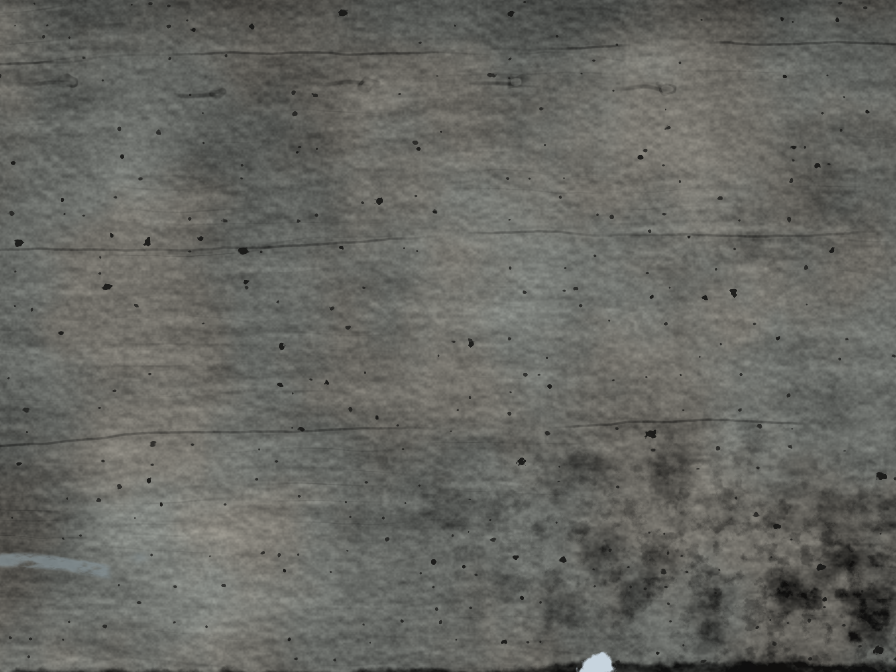
Reproduce this texture procedurally as a Shadertoy shader.

```glsl
// Weathered board-marked concrete: cloudy stains, horizontal wood-grain streaks,
// gritty relief, small pits, knots, seams, and grime towards the lower right.
// Layers of value noise build one grey tone, which is then tinted and chipped.

const float BASE_TONE = 0.402;
const float STAIN_GAIN = 0.25;
const float DRIP_GAIN = 0.11;
const float STREAK_GAIN = 0.17;
const float GRIT_GAIN = 0.11;
const float RELIEF_GAIN = 0.075;
const float GRIME_GAIN = 0.17;
const vec3 COOL_TINT = vec3(0.985, 1.012, 0.975);
const vec3 WARM_TINT = vec3(1.025, 1.005, 0.945);
const vec3 PAINT_COLOR = vec3(0.52, 0.57, 0.59);
const vec3 CHIP_COLOR = vec3(0.78, 0.83, 0.87);
const vec3 PIT_COLOR = vec3(0.085, 0.085, 0.08);

float hash(vec2 p) {
    vec3 q = fract(p.xyx * 0.1031);
    q += dot(q, q.yzx + 33.33);
    return fract((q.x + q.y) * q.z);
}

float noise(vec2 p) {
    vec2 i = floor(p), f = fract(p);
    f = f * f * (3.0 - 2.0 * f);
    return mix(mix(hash(i), hash(i + vec2(1, 0)), f.x),
               mix(hash(i + vec2(0, 1)), hash(i + vec2(1, 1)), f.x), f.y);
}

// Fractal noise in 0..1, averaging one half
float fbm(vec2 p) {
    float sum = 0.0, gain = 0.5;
    for (int i = 0; i < 5; i++) {
        sum += gain * noise(p);
        p = p * 2.03 + vec2(17.3, 9.1);
        gain *= 0.5;
    }
    return sum / 0.96875;
}

float lobe(vec2 p, vec2 center, vec2 size) {
    vec2 d = (p - center) / size;
    return exp(-dot(d, d));
}

// Irregular round holes, at most one in each cell
float pits(vec2 p, float cells, float density, float radius, float px) {
    vec2 id = floor(p * cells);
    vec2 center = 0.25 + 0.5 * vec2(hash(id + 3.7), hash(id + 81.2));
    vec2 d = (fract(p * cells) - center) / cells;
    d.x *= mix(0.65, 1.2, hash(id + 40.0));
    float size = radius * mix(0.4, 1.0, pow(hash(id + 12.9), 3.0));
    float edge = length(d) + size * 0.9 * (noise(p * 280.0) - 0.5);
    float present = step(hash(id + 55.5), density);
    return present * (1.0 - smoothstep(size - px * 0.6, size + px * 0.6, edge));
}

// Row of dark knots with frayed tails running to the left
float knots(vec2 p) {
    float dark = 0.0;
    for (int i = 0; i < 5; i++) {
        float k = float(i);
        vec2 d = p - vec2(0.1 + 0.223 * k, 0.845 + 0.035 * hash(vec2(k, 6.0)));
        float r = length(d * vec2(0.8, 1.2)) + 0.01 * (noise(p * 90.0) - 0.5);
        float ring = 1.0 - smoothstep(0.001, 0.005, abs(r - 0.009));
        float tail = smoothstep(-0.09, -0.03, d.x) * (1.0 - smoothstep(-0.01, 0.01, d.x));
        float wave = d.y + 0.012 * (noise(p * vec2(25, 8)) - 0.5);
        tail *= 1.0 - smoothstep(0.001, 0.005, abs(wave));
        dark += (ring * noise(p * 75.0 + k) + 0.6 * tail) * mix(0.4, 1.0, hash(vec2(k, 2.0)));
    }
    return min(dark, 1.0);
}

void mainImage(out vec4 fragColor, in vec2 fragCoord) {
    vec2 p = fragCoord / iResolution.y;
    float px = 1.0 / iResolution.y;
    float width = iResolution.x * px;
    vec2 grain = p + vec2(0.0, 0.05 * fbm(p * vec2(2.5, 3.0)));

    // Broad light and soft stains
    float tone = BASE_TONE + STAIN_GAIN * (fbm(p * vec2(4.0, 4.5) + 4.0) - 0.5);
    tone += DRIP_GAIN * (fbm(p * vec2(9.0, 2.0) + 31.0) - 0.5);
    tone += 0.055 * lobe(p, vec2(0.33, 0.12), vec2(0.25, 0.2));
    tone += 0.045 * lobe(p, vec2(0.88, 0.66), vec2(0.35, 0.22));
    vec2 rim = (p - vec2(0.5 * width, 0.5)) / vec2(0.5 * width, 0.5);
    tone -= 0.065 * smoothstep(0.6, 1.9, dot(rim, rim)) + 0.05 * smoothstep(0.85, 1.0, rim.y);

    // Wood-grain streaks and thin broken lines
    float patches = smoothstep(0.35, 0.65, fbm(p * vec2(3.0, 6.0) + 70.0));
    tone += STREAK_GAIN * mix(0.5, 1.0, patches) * (fbm(grain * vec2(7.0, 65.0)) - 0.5);
    float line = abs(noise(grain * vec2(4.0, 42.0) + 12.0) - 0.5);
    tone -= 0.06 * patches * (1.0 - smoothstep(0.0, 0.07, line)) * noise(p * vec2(20, 60));

    // Grit and relief lit from above
    vec2 grit = p * vec2(150.0, 210.0);
    tone += GRIT_GAIN * (0.6 * noise(grit) + 0.4 * noise(p * 330.0 + 7.0) - 0.5);
    tone += RELIEF_GAIN * (noise(grit * 0.55) - noise(grit * 0.55 + vec2(0.2, 0.6)));

    // Speckled grime, and the dark foot of the wall
    float dirt = lobe(p, vec2(1.0, 0.2), vec2(0.36, 0.17)) + lobe(p, vec2(1.3, 0.06), vec2(0.25, 0.14));
    dirt += 0.35 * lobe(p, vec2(1.15, 0.62), vec2(0.2, 0.15));
    tone -= GRIME_GAIN * dirt * smoothstep(0.4, 0.7, fbm(p * 17.0 + 5.0));
    tone -= 0.09 * dirt * smoothstep(0.5, 0.72, fbm(p * 60.0));
    float foot = 0.012 * smoothstep(0.6, 0.95, p.x) + 0.02 * (fbm(p * 35.0) - 0.5);
    tone -= 0.25 * (1.0 - smoothstep(foot - 0.004, foot + 0.006, p.y));

    // Long seams between boards
    for (int i = 0; i < 3; i++) {
        float k = float(i);
        float y = 0.345 + 0.28 * k + 0.035 * (fbm(vec2(p.x * 4.0, k * 9.0)) - 0.5) + 0.025 * p.x;
        float seam = 1.0 - smoothstep(0.0005, 0.003, abs(p.y - y));
        tone -= 0.11 * seam * smoothstep(0.35, 0.7, noise(vec2(p.x * 9.0, k * 5.0 + 2.0)));
    }
    tone = max(tone - 0.2 * knots(p), 0.06);

    vec3 color = tone * mix(COOL_TINT, WARM_TINT, smoothstep(0.35, 0.68, fbm(p * 5.0 + 90.0)));

    // Worn paint stroke and pale chips
    float wear = fbm(p * vec2(30, 70));
    float stroke = abs(p.y - 0.167 + 0.7 * p.x * p.x) + 0.012 * (wear - 0.5);
    float paint = (1.0 - smoothstep(0.007, 0.013, stroke)) * (1.0 - smoothstep(0.155, 0.17, p.x));
    paint += 0.5 * lobe(p, vec2(0.208, 0.17), vec2(0.012, 0.009));
    color = mix(color, PAINT_COLOR, 0.75 * paint * smoothstep(0.25, 0.55, wear));
    float chip = length((p - vec2(0.89, 0.01)) * vec2(0.55, 1.0)) + 0.02 * (fbm(p * 70.0) - 0.5);
    color = mix(color, CHIP_COLOR, 1.0 - smoothstep(0.011, 0.017, chip));

    // Pits, a few large and many tiny
    float holes = pits(p, 15.0, 0.2, 0.0065, px);
    holes = max(holes, 0.8 * pits(p + 3.1, 38.0, 0.14, 0.0035, px));
    fragColor = vec4(mix(color, PIT_COLOR, 0.9 * holes), 1.0);
}
```
